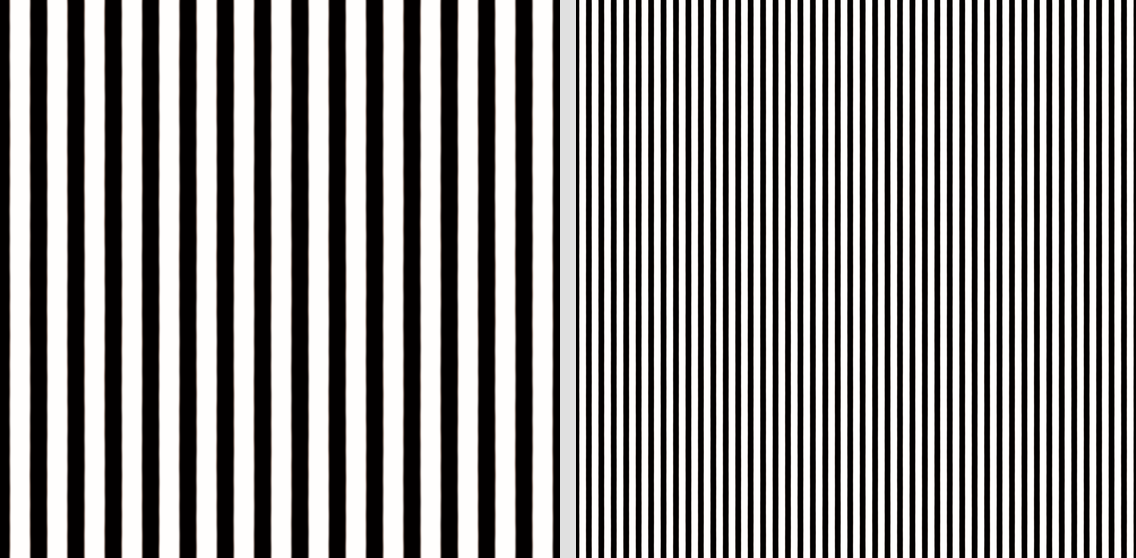
Left: one tile. Right: repeated 3 by 3.
Give the GLSL for this pattern, as a WebGL 2 fragment shader.

```glsl
#version 300 es
precision highp float;

uniform vec2 u_resolution;
out vec4 fragColor;

const float TAU = 6.2831853;
const float STRIPES = 15.0;
const float SHIFT = 0.035;       // bar centre offset, in periods
const float HALF_WIDTH = 0.228;  // half of a black bar, in periods
const float SOFTNESS = 0.041;    // half of the edge ramp, in periods
const float WOBBLE = 0.005;      // edge waviness, in periods

const vec3 INK = vec3(0.008, 0.0, 0.0);
const vec3 PAPER = vec3(1.0, 0.995, 0.993);
const vec3 WARM_FRINGE = vec3(0.015, -0.028, -0.05);

float hash(float n) {
  return fract(sin(n * 12.9898 + 4.137) * 43758.547);
}

// Layered sines with whole frequencies, so they wrap vertically
float wave(float y, float seed) {
  float phase = TAU * hash(seed);
  return 0.5 * sin(TAU * 3.0 * y + phase)
       + 0.3 * sin(TAU * 11.0 * y + 2.0 * phase)
       + 0.2 * sin(TAU * 29.0 * y + 5.0 * phase);
}

// Signed distance to the nearest bar edge, negative inside the bar
float barDistance(float offset, float halfWidth) {
  return abs(offset) - halfWidth;
}

vec3 stripeColor(float coverage, float fringe) {
  float ramp = 4.0 * coverage * (1.0 - coverage);
  return mix(INK, PAPER, coverage) + WARM_FRINGE * ramp * fringe;
}

void main() {
  vec2 uv = gl_FragCoord.xy / u_resolution;

  // Bar index and position across it
  float x = uv.x * STRIPES - SHIFT + 0.5;
  float bar = mod(floor(x), STRIPES);
  float offset = fract(x) - 0.5;

  // Each edge has its own slight waviness and tint
  float edgeId = 2.0 * bar + step(0.0, offset);
  float halfWidth = HALF_WIDTH + WOBBLE * wave(uv.y, edgeId);
  float fringe = 1.0 + 0.5 * wave(uv.y, edgeId + 40.0);

  // Soft edge, never thinner than a pixel
  float soft = max(SOFTNESS, 0.75 * STRIPES / u_resolution.x);
  float coverage = smoothstep(-soft, soft, barDistance(offset, halfWidth));

  fragColor = vec4(clamp(stripeColor(coverage, fringe), 0.0, 1.0), 1.0);
}
```
